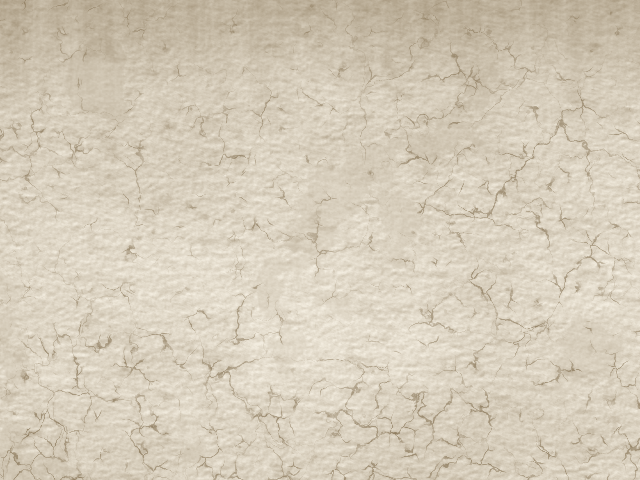
This texture is drawn by a Shadertoy shader. Its source:

```glsl
float hash(vec2 p) {
    return fract(sin(dot(p, vec2(127.1, 311.7))) * 43758.5453);
}

vec2 hash2(vec2 p) {
    return vec2(hash(p), hash(p + 57.3));
}

float noise(vec2 p) {
    vec2 i = floor(p), f = fract(p);
    f = f * f * (3.0 - 2.0 * f);
    return mix(mix(hash(i), hash(i + vec2(1, 0)), f.x),
               mix(hash(i + vec2(0, 1)), hash(i + vec2(1, 1)), f.x), f.y);
}

// Fractal noise centred on zero
float fbm(vec2 p) {
    float sum = 0.0, amp = 0.5;
    for (int i = 0; i < 4; i++) {
        sum += amp * (noise(p) - 0.5);
        p = mat2(0.96, 0.28, -0.28, 0.96) * p * 2.03 + 17.7;
        amp *= 0.5;
    }
    return sum;
}

// True distance to the border between scattered cells
float cellBorder(vec2 p) {
    vec2 cell = floor(p), near = vec2(9.0), next = vec2(9.0);
    for (int y = -1; y <= 1; y++)
    for (int x = -1; x <= 1; x++) {
        vec2 c = cell + vec2(x, y);
        vec2 d = c + hash2(c) - p;
        if (dot(d, d) < dot(near, near)) { next = near; near = d; }
        else if (dot(d, d) < dot(next, next)) next = d;
    }
    return 0.5 * (dot(next, next) - dot(near, near)) / max(length(next - near), 0.05);
}

// Broken hairline cracks at three scales, with a faint stain beside them
float cracks(vec2 p, float px) {
    float sum = 0.0, scale = 5.0;
    vec2 warp = vec2(fbm(p * 9.0), fbm(p * 9.0 + 40.0)) * 0.11
              + vec2(fbm(p * 50.0), fbm(p * 50.0 + 80.0)) * 0.028;
    float region = 0.15 * smoothstep(0.35, 0.0, p.y)
                 + 0.10 * smoothstep(0.3, 0.0, abs(p.x - 1.0)) * smoothstep(0.8, 0.4, p.y)
                 + 0.5 * fbm(p * 2.6 + 11.0);
    for (int i = 0; i < 3; i++) {
        float d = cellBorder((p + warp) * scale + float(i) * 23.0) / scale;
        float open = smoothstep(0.42, 1.0, noise(p * scale * 1.7 + 31.0 * float(i)) + region);
        float width = 0.0002 + 0.0022 * open * open * noise(p * 45.0);
        float line = 1.0 - smoothstep(width * 0.3, width + px * 0.8, d);
        sum += open * (line * (0.45 + 0.7 * open) + 0.10 * smoothstep(0.012, 0.0, d));
        scale *= 2.1;
    }
    return sum;
}

// Scattered pits with ragged outlines
float pits(vec2 p, float scale, float share, float px) {
    vec2 q = p * scale, cell = floor(q);
    vec2 offset = q - cell - 0.3 - 0.4 * hash2(cell);
    offset += 0.22 * vec2(fbm(q * 7.0), fbm(q * 7.0 + 30.0));
    float radius = 0.03 + 0.06 * hash(cell + 9.0);
    float d = length(offset * vec2(1.0, 0.7 + 0.8 * hash(cell + 3.0))) - radius;
    return step(hash(cell + 71.0), share) * (1.0 - smoothstep(-0.03, 0.02 + px * scale, d));
}

void mainImage(out vec4 fragColor, in vec2 fragCoord) {
    float px = 1.0 / iResolution.y;
    vec2 p = fragCoord * px;

    // Broad shading: grimy top, pale middle, slightly worn foot
    float tone = 0.91 - 0.17 * smoothstep(0.42, 0.85, p.y)
               - 0.38 * smoothstep(0.78, 1.02, p.y) - 0.10 * smoothstep(0.28, 0.0, p.y);
    tone += 0.24 * fbm(p * 3.0) + 0.22 * fbm(p * vec2(9.0, 13.0) + 5.0);

    // Vertical runs of dirt below the top edge
    float top = smoothstep(0.65, 1.0, p.y + 0.25 * fbm(vec2(p.x * 12.0, 4.0)));
    tone += top * (0.40 * fbm(vec2(p.x * 24.0, p.y * 2.5)) + 0.25 * fbm(vec2(p.x * 70.0, p.y * 6.0)));

    // Smooth flaked patches
    float flake = fbm(p * vec2(5.0, 3.6) + 63.0) + 0.12 * fbm(p * 40.0);
    float bare = smoothstep(0.145, 0.165, flake);
    tone -= 0.10 * bare;
    tone += 0.07 * smoothstep(0.22, 0.05, length((p - vec2(0.62, 0.28)) * vec2(0.8, 1.2)) + 0.3 * fbm(p * 8.0));

    // Wavy horizontal trowel ridges and fine plaster grain, lit from above
    vec2 ridge = p * vec2(22.0, 82.0) + vec2(0.0, 4.0 * fbm(p * 7.0));
    float relief = fbm(ridge) - fbm(ridge + vec2(0.12, 0.5));
    vec2 grit = p * vec2(95.0, 135.0);
    float grain = fbm(grit) - fbm(grit + vec2(-0.35, 0.6));
    tone += (0.40 * relief + 0.50 * grain) * (1.0 - 0.5 * bare) * (1.0 - 0.4 * top);
    tone += 0.12 * (noise(p * 270.0) - 0.5);

    // Small worn hollows
    tone -= 0.17 * smoothstep(0.12, 0.27, fbm(p * vec2(26.0, 40.0) + 90.0));

    // Cracks and pits
    tone -= 0.62 * min(cracks(p, px), 1.3) * (1.0 - 0.35 * top);
    float mottled = 0.45 + 1.5 * fbm(p * 110.0);
    tone -= pits(p, 5.0, 0.12, px) * mottled + 0.3 * pits(p, 24.0, 0.06, px);

    vec3 colour = mix(vec3(0.65, 0.59, 0.49), vec3(0.90, 0.87, 0.81), clamp(tone, -0.9, 1.2));
    fragColor = vec4(colour, 1.0);
}
```
